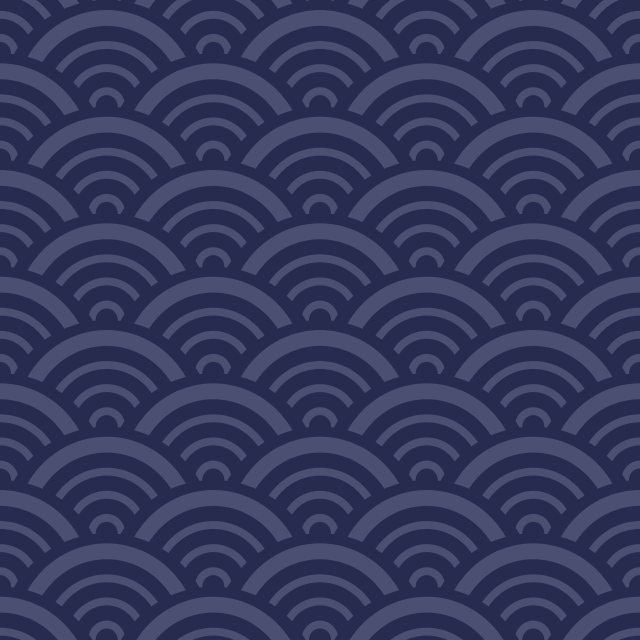
This pattern is drawn by a Shadertoy shader. Its source:

```glsl
const vec3 NAVY = vec3(0.15, 0.17, 0.31);
const vec3 SLATE = vec3(0.294, 0.314, 0.45);
const float RADII_PER_SIDE = 6.0;   // three fans across, twelve staggered rows
const float ROW_STEP = 0.5;         // row spacing in fan radii
const float RING_SQUEEZE = 1.047;   // rings are slightly narrower than tall

// Coverage of the inside of a signed distance
float fill(float dist, float pixel) {
    return clamp(0.5 - dist / pixel, 0.0, 1.0);
}

// Coverage of a ring between two radii
float ring(float r, float inner, float outer, float pixel) {
    return fill(abs(r - 0.5 * (inner + outer)) - 0.5 * (outer - inner), pixel);
}

// One wide outer band and three evenly spaced thin ones
float fanRings(vec2 p, float pixel) {
    float r = length(p * vec2(RING_SQUEEZE, 1.0));
    float light = ring(r, 0.757, 0.906, pixel);
    for (int i = 0; i < 3; i++) {
        float outer = 0.182 + 0.2165 * float(i);
        light = max(light, ring(r, outer - 0.074, outer, pixel));
    }
    return light;
}

// Offset from the nearest fan centre in a row; alternate rows shift by one radius
vec2 fanOffset(vec2 p, float row) {
    float shift = mod(row + 1.0, 2.0);
    return vec2(mod(p.x - shift + 1.0, 2.0) - 1.0, p.y - row * ROW_STEP);
}

// Overlap the rows from back (upper) to front (lower)
float waves(vec2 p, float pixel) {
    float light = 0.0;
    float nearestRow = floor(p.y / ROW_STEP);
    for (int i = 0; i < 4; i++) {
        vec2 q = fanOffset(p, nearestRow + 1.0 - float(i));
        float cover = fill(length(q) - 1.0, pixel);
        light = mix(light, fanRings(q, pixel), cover);
    }
    return light;
}

void mainImage(out vec4 fragColor, in vec2 fragCoord) {
    vec2 p = fragCoord / iResolution.xy * RADII_PER_SIDE;
    float pixel = RADII_PER_SIDE / min(iResolution.x, iResolution.y);
    fragColor = vec4(mix(NAVY, SLATE, waves(p, pixel)), 1.0);
}
```
